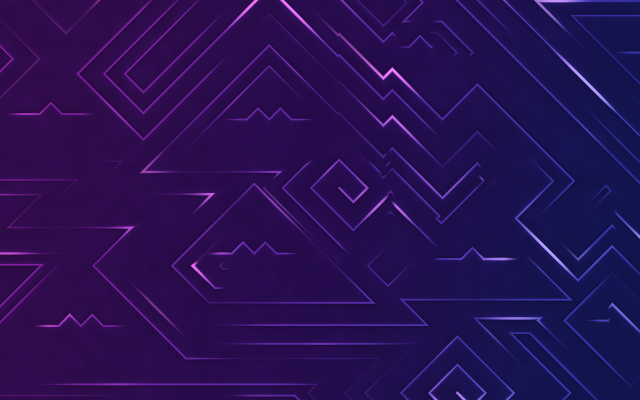
A WebGL 2 fragment shader for this background:

```glsl
#version 300 es
precision highp float;
// Neon maze: glowing lines run level or at 45 degrees over a violet to navy ground.
// Diamond and triangle cones are joined by min and max; their contours are nested,
// sharply bent lines that fade by noise. Zigzags or spirals fill the cone centres.

uniform vec2 u_resolution;
out vec4 outColor;

const int SITE_COUNT = 14;
const float SPACING = 0.047;        // mean gap between contours, canvas height = 1
const float SPACING_JITTER = 0.6;
const float HALF_WIDTH = 0.0025;
const float PEAK_HEIGHT = 0.40;
const float ZIGZAG_RADIUS = 0.085;
const float SPIRAL_RADIUS = 0.15;
const float SPIRAL_GAP = 0.05;
const float ZIGZAG_PERIOD = 0.056;
const float GLOW_SIZE = 0.0045;
const float DIAGONAL = 0.70711;

const vec3 GROUND_LEFT = vec3(0.19, 0.045, 0.295);
const vec3 GROUND_MID = vec3(0.148, 0.045, 0.30);
const vec3 GROUND_RIGHT = vec3(0.07, 0.08, 0.31);
const vec3 LINE_LEFT = vec3(0.62, 0.14, 0.74);
const vec3 LINE_MID = vec3(0.44, 0.21, 0.79);
const vec3 LINE_RIGHT = vec3(0.26, 0.27, 0.84);
const vec3 HOT_LEFT = vec3(0.98, 0.48, 0.99);
const vec3 HOT_RIGHT = vec3(0.66, 0.66, 1.00);

float hash(float n) {
    n = fract(n * 0.1031 + 0.137);
    n *= n + 33.33;
    return fract(n * (n + n));
}

vec2 gradientAt(vec2 cell) {
    vec3 h = fract(cell.xyx * vec3(0.1031, 0.1030, 0.0973));
    h += dot(h, h.yzx + 33.33);
    float angle = 6.28319 * fract((h.x + h.y) * h.z);
    return vec2(cos(angle), sin(angle));
}

float gradientNoise(vec2 p) {
    vec2 i = floor(p), f = fract(p);
    vec2 u = f * f * f * (f * (f * 6.0 - 15.0) + 10.0);
    vec2 e = vec2(1.0, 0.0);
    float low = mix(dot(gradientAt(i), f), dot(gradientAt(i + e), f - e), u.x);
    float high = mix(dot(gradientAt(i + e.yx), f - e.yx),
                     dot(gradientAt(i + 1.0), f - 1.0), u.x);
    return mix(low, high, u.y);
}

float diamond(vec2 p) { return (abs(p.x) + abs(p.y)) * DIAGONAL; }

// Triangle with a level top and 45 degree flanks
float triangle(vec2 p) { return max(p.y, (abs(p.x) - p.y) * DIAGONAL); }

// Cone of one site: diamond, or triangle pointing down or up
float cone(vec2 p, float kind) {
    return kind > 0.55 ? diamond(p) : triangle(kind > 0.27 ? p : vec2(p.x, -p.y));
}

// Flat line that breaks into one to three 45 degree teeth
float zigzag(vec2 p, float seed) {
    float teeth = 1.0 + floor(seed * 2.99);
    float phase = p.x / ZIGZAG_PERIOD + 0.5 * teeth;
    float wave = abs(fract(phase) - 0.5) * ZIGZAG_PERIOD;
    float inside = step(abs(p.x), 0.5 * teeth * ZIGZAG_PERIOD);
    float rise = inside * (0.5 * ZIGZAG_PERIOD - wave);
    return (p.y - rise) * mix(1.0, DIAGONAL, inside);
}

// Two half sets of diamonds, shifted so that each ring runs into the next
float spiral(vec2 p) {
    float lower = step(p.y, 0.0);
    float n = diamond(p - vec2(DIAGONAL * SPIRAL_GAP * lower, 0.0)) - 0.5 * SPIRAL_GAP * lower;
    return n - SPIRAL_GAP * round(n / SPIRAL_GAP);
}

// Shades one stroke: shadow on one side, glow on the other, then the core
vec3 drawStroke(vec3 color, float d, float strength, float heat, vec3 line, vec3 hot) {
    float pixel = 1.0 / u_resolution.y;
    float halo = exp(-abs(d) / GLOW_SIZE) * strength;
    color *= 1.0 - 0.4 * halo * smoothstep(-0.002, 0.004, d);
    color += line * halo * (0.12 + 0.25 * heat) * smoothstep(0.004, -0.002, d);
    float width = HALF_WIDTH * (0.4 + 0.45 * strength + 0.6 * heat);
    float core = clamp((width - abs(d)) / pixel + 0.5, 0.0, 1.0);
    return mix(color, mix(line, hot, heat), core * strength * mix(0.72, 1.0, heat));
}

void main() {
    vec2 p = gl_FragCoord.xy / u_resolution.y;
    float aspect = u_resolution.x / u_resolution.y;

    // Join wells and peaks; remember which cone won and by how much
    vec2 local = p - vec2(0.53 * aspect, 0.53);
    float field = diamond(local), apex = 0.0, owner = 0.0, margin = 1.0;
    for (int i = 1; i <= SITE_COUNT; i++) {
        float n = float(i);
        vec2 site = fract(n * vec2(0.7549, 0.5698) + vec2(0.13, 0.40));
        vec2 q = p - (site * 1.2 - 0.1) * vec2(aspect, 1.0);
        bool peak = i % 3 == 0;
        float top = peak ? PEAK_HEIGHT : 0.09 * hash(n * 7.3);
        float slope = cone(q, hash(n * 3.1 + 8.0));
        float height = peak ? top - slope : top + slope;
        float gap = abs(height - field);
        bool wins = peak ? height > field : height < field;
        margin = wins ? gap : min(margin, gap);
        if (wins) { field = height; local = q; apex = top; owner = n; }
    }

    // Only diamonds coil, the other centres hold a zigzag
    float seed = hash(owner * 5.9 + 2.0);
    bool coiled = owner == 0.0 || (seed > 0.4 && hash(owner * 3.1 + 8.0) > 0.55);
    float radius = coiled ? SPIRAL_RADIUS : ZIGZAG_RADIUS;
    float owned = smoothstep(0.0, 0.02, margin);

    // Nearest contour, unevenly spaced
    float index = round(field / SPACING);
    float level = (index + SPACING_JITTER * (hash(index * 3.7 + 11.0) - 0.5)) * SPACING;
    vec2 shift = vec2(17.3, 9.1) * (index + 20.0);
    float visible = smoothstep(-0.28, 0.12, gradientNoise(p * 2.5 + shift));
    float heat = smoothstep(0.10, 0.48, gradientNoise(p * 3.3 + shift.yx + 5.7));
    visible *= 1.0 - owned * smoothstep(radius + 0.01, radius, abs(level - apex));

    // Accent at the centre of the winning cone
    float accent = coiled ? spiral(local) : zigzag(local, seed);
    float reach = coiled ? diamond(local) : max(abs(local.x) * 0.7, abs(local.y));
    float accentVisible = owned * smoothstep(radius, 0.6 * radius, reach);
    float accentHeat = smoothstep(0.0, 0.5, gradientNoise(p * 5.0 + owner * 4.3 + 0.7));

    // Colours drift from magenta at the left to blue at the lower right
    float tone = clamp(p.x / aspect + 0.16 * (0.5 - p.y), 0.0, 1.0);
    float toMid = smoothstep(0.0, 0.55, tone), toRight = smoothstep(0.48, 1.02, tone);
    vec3 color = mix(mix(GROUND_LEFT, GROUND_MID, toMid), GROUND_RIGHT, toRight);
    vec3 line = mix(mix(LINE_LEFT, LINE_MID, toMid), LINE_RIGHT, toRight);
    vec3 hot = mix(HOT_LEFT, HOT_RIGHT, toRight);
    color *= 1.0 + 0.07 * gradientNoise(p * 7.0) + 0.08 * gradientNoise(p * 23.0);

    color = drawStroke(color, field - level, visible, heat, line, hot);
    color = drawStroke(color, accent, accentVisible, accentHeat, line, hot);
    outColor = vec4(color, 1.0);
}
```
